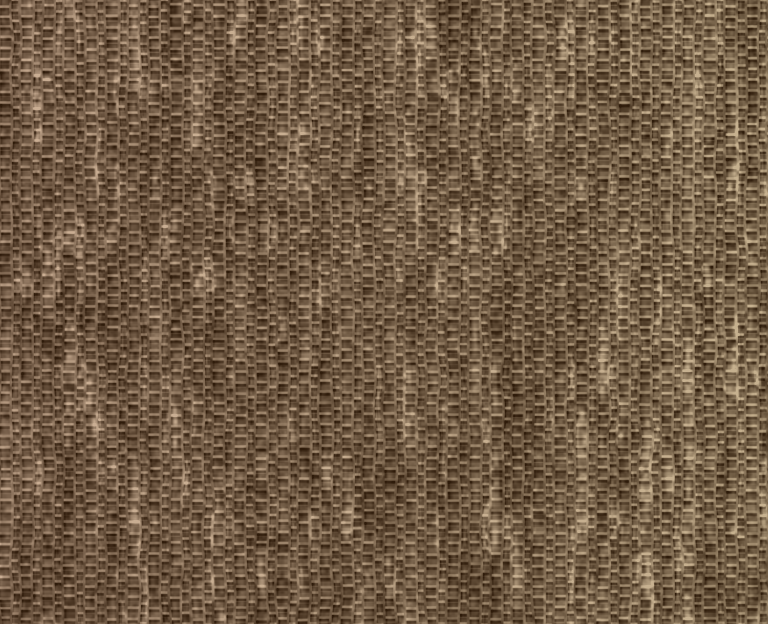
This texture is drawn by a WebGL 1 fragment shader. Its source:

```glsl
precision highp float;
uniform vec2 u_resolution;

#define COLUMNS 72.0
#define ROWS 58.0
#define WEFT_HALF_WIDTH 0.12
#define WARP_HALF_WIDTH 0.13
#define WOBBLE 0.30
#define SLUB_STRENGTH 0.30
#define FIBRE_STRENGTH 0.34
#define DARK vec3(0.18, 0.105, 0.04)
#define LIGHT vec3(0.73, 0.635, 0.53)

float hash(vec2 p) {
  vec3 q = fract(p.xyx * 0.1031);
  q += dot(q, q.yzx + 33.33);
  return fract((q.x + q.y) * q.z);
}

float noise(vec2 p) {
  vec2 cell = floor(p);
  vec2 f = fract(p);
  f = f * f * (3.0 - 2.0 * f);
  float low = mix(hash(cell), hash(cell + vec2(1.0, 0.0)), f.x);
  float high = mix(hash(cell + vec2(0.0, 1.0)), hash(cell + 1.0), f.x);
  return mix(low, high, f.y);
}

// Soft-edged stripe around distance zero
float stripe(float dist, float halfWidth, float soft) {
  return 1.0 - smoothstep(halfWidth - soft, halfWidth + soft, abs(dist));
}

void main() {
  vec2 uv = gl_FragCoord.xy / u_resolution;
  vec2 grid = vec2(COLUMNS, ROWS);
  vec2 soft = 0.6 * grid / u_resolution + 0.03;
  vec2 p = uv * grid;

  // Uneven threads: sideways drift and alternating column widths
  p.x += WOBBLE * (noise(p * vec2(0.7, 0.35)) - 0.5);
  p.x += 0.09 * cos(3.14159 * p.x);

  // Each column is staggered by half a row against its neighbour
  float column = floor(p.x);
  float y = p.y + 0.5 * mod(column, 2.0);
  y += WOBBLE * (noise(vec2(column * 3.7, p.y * 0.4)) - 0.5);
  float row = floor(y);
  vec2 local = vec2(fract(p.x), fract(y)) - 0.5;
  float cellRandom = hash(vec2(column, row) + 7.0);

  // Rounded brown float between two weft stitches
  float tone = 0.39 - 0.30 * local.x * local.x;
  tone += 0.16 * (cellRandom - 0.5);

  // Dark hollow below each stitch, then the pale stitch itself
  float across = stripe(local.x, 0.43, soft.x);
  float hollow = stripe(local.y + 0.25, 0.13, soft.y) * across;
  tone -= 0.22 * hollow * (0.6 + 0.7 * cellRandom);
  float stitch = stripe(local.y, WEFT_HALF_WIDTH, soft.y) * across;
  float stitchTone = 0.62 + 0.32 * hash(vec2(row, column) + 31.0);
  tone = mix(tone, stitchTone, 0.85 * stitch);

  // Thin warp threads on the column borders, passing over and under
  float border = floor(p.x + 0.5);
  float edge = p.x - border;
  float wear = noise(vec2(border * 5.3, p.y * 0.55));
  float over = 0.5 + 0.5 * cos(6.28318 * (p.y + 0.5 * mod(border, 2.0)));
  float warp = stripe(edge, WARP_HALF_WIDTH, soft.x);
  float warpTone = 0.24 + 0.30 * wear + 0.18 * over;
  warpTone += 0.12 * mod(border, 2.0);
  tone = mix(tone, warpTone, 0.75 * warp);
  tone -= 0.12 * stripe(edge - 0.22, 0.07, soft.x) * (1.0 - stitch);

  // Long streaks, pale slubs and fine fibres
  tone += 0.16 * (noise(p * vec2(0.9, 0.07) + 11.0) - 0.5);
  float fibre = noise(p * vec2(3.1, 1.6) + 53.0);
  float slub = smoothstep(0.66, 0.90, noise(p * vec2(1.1, 0.22) + 91.0));
  tone += SLUB_STRENGTH * slub * (0.3 + fibre);
  tone += FIBRE_STRENGTH * (fibre - 0.5);
  tone += 0.14 * (noise(p * vec2(4.3, 4.1) + 17.0) - 0.5);

  // Broad light: brighter to the right and top, dim at lower left
  float light = 0.98 + 0.16 * smoothstep(0.55, 1.0, uv.x);
  light += 0.12 * (uv.y - 0.5);
  light += 0.10 * (noise(uv * vec2(5.0, 3.0) + 3.0) - 0.5);
  light -= 0.12 * smoothstep(0.55, 0.75, length(uv - 0.5));
  tone = clamp((tone + 0.03) * light, 0.0, 1.1);

  // Slightly redder at left, more olive at right
  vec3 tint = mix(vec3(1.01, 0.99, 1.0), vec3(0.99, 1.01, 0.97), uv.x);
  gl_FragColor = vec4(mix(DARK, LIGHT, tone) * tint, 1.0);
}
```
